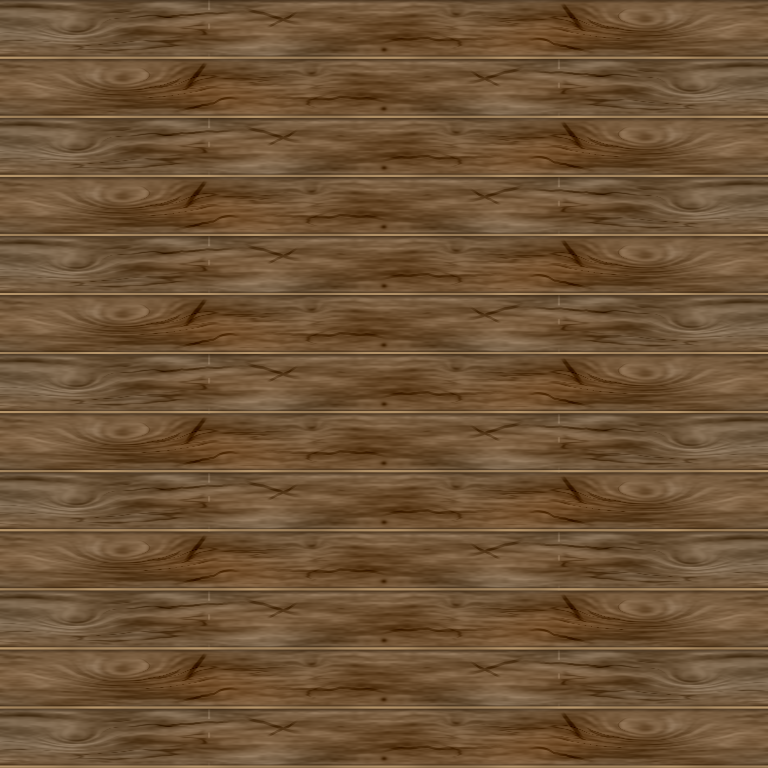
Reproduce this texture procedurally as a three.js fragment shader.

```glsl
// Thirteen weathered wood planks stacked down the canvas, every second one mirrored.
// Each plank is stretched noise sampled along a height field that knots push into
// closed rings; cracks, pale wear and a thin tan joint are laid over it.
varying vec2 vUv;

const float PLANKS = 13.0;
const vec3 WOOD = vec3(0.445, 0.343, 0.233);
const vec3 JOINT = vec3(0.72, 0.59, 0.42);
const vec3 SHADOW = vec3(0.20, 0.13, 0.06);
const vec3 RUST = vec3(0.035, -0.005, -0.035);
const vec3 ASH = vec3(0.08, 0.09, 0.10);

float hash(vec2 p) {
  p = fract(p * vec2(0.1031, 0.1137));
  p += dot(p, p.yx + 33.33);
  return fract((p.x + p.y) * p.x * 17.0 + p.y * 41.0);
}

float noise(vec2 p) {
  vec2 i = floor(p), f = fract(p);
  f = f * f * (3.0 - 2.0 * f);
  return mix(mix(hash(i), hash(i + vec2(1.0, 0.0)), f.x),
             mix(hash(i + vec2(0.0, 1.0)), hash(i + vec2(1.0, 1.0)), f.x), f.y);
}

float fbm(vec2 p) {
  float sum = 0.0, gain = 0.5;
  for (int i = 0; i < 4; i++) {
    sum += gain * noise(p);
    p = p * 2.03 + 17.3;
    gain *= 0.5;
  }
  return sum / 0.9375;
}

// Soft elliptical spot, 1 at its centre
float spot(vec2 p, vec2 centre, vec2 size) {
  vec2 d = (p - centre) / size;
  return exp(-dot(d, d));
}

// Wavering split from a to b, tapered at both ends
float crack(vec2 p, vec2 a, vec2 b, float width) {
  p.y += 0.10 * (fbm(vec2(p.x * 2.5, a.x * 7.0)) - 0.5);
  vec2 ab = b - a;
  float t = clamp(dot(p - a, ab) / dot(ab, ab), 0.0, 1.0);
  float taper = smoothstep(0.0, 0.2, t) * smoothstep(1.0, 0.6, t);
  float d = length((p - a - ab * t) * vec2(0.5, 1.0));
  return taper * (1.0 - smoothstep(width * 0.3, width, d));
}

// Dark, broken lines that follow the grain
float fissures(vec2 g) {
  float line = abs(fbm(vec2(g.x * 0.45, g.y * 5.0) + 40.0) - 0.5);
  float mask = smoothstep(0.45, 0.7, noise(vec2(g.x * 0.8, g.y * 4.0) + 9.0));
  return mask * (1.0 - smoothstep(0.0, 0.035, line));
}

vec3 plank(vec2 p) {
  // Knots bend the grain
  float eye = spot(p, vec2(1.27, 0.50), vec2(0.50, 0.17));
  float swirl = spot(p, vec2(10.9, 0.60), vec2(0.95, 0.27));
  float pin = spot(p, vec2(7.72, 0.76), vec2(0.20, 0.09));
  float level = p.y + 0.16 * (fbm(p * vec2(0.7, 1.5) + 3.0) - 0.5)
              + 0.30 * eye + 0.48 * swirl + 0.13 * pin;
  vec2 grain = vec2(p.x, level);

  // Tone from broad stains down to fine fibres
  float tone = 0.15 * (noise(p * vec2(0.9, 2.6) + 21.0) - 0.5)
             + 0.24 * (fbm(grain * vec2(0.75, 9.0)) - 0.5)
             + 0.11 * (noise(grain * vec2(2.6, 25.0) + 5.0) - 0.5)
             + 0.05 * (noise(p * vec2(9.0, 34.0)) - 0.5);
  float rings = sin(level * 62.0 + 3.0 * noise(p * vec2(2.0, 5.0)));
  tone += 0.045 * rings * clamp(eye + swirl + pin, 0.0, 1.0);

  // Knot hearts, stains and splits
  tone -= 0.13 * spot(p, vec2(1.30, 0.49), vec2(0.22, 0.07));
  tone -= 0.13 * spot(p, vec2(7.72, 0.75), vec2(0.09, 0.04));
  tone -= 0.11 * spot(p, vec2(0.40, 0.88), vec2(0.55, 0.06));
  tone -= 0.06 * spot(p, vec2(9.70, 0.75), vec2(0.35, 0.22));
  tone -= 0.20 * spot(p, vec2(6.50, 0.16), vec2(0.05, 0.035));
  float split = crack(p, vec2(4.1, 0.84), vec2(5.2, 0.58), 0.035);
  split = max(split, crack(p, vec2(4.5, 0.50), vec2(5.1, 0.80), 0.028));
  split = max(split, crack(p, vec2(6.3, 0.30), vec2(9.0, 0.36), 0.032));
  split = max(split, crack(p, vec2(9.5, 0.98), vec2(9.9, 0.45), 0.035));
  split = max(split, crack(p, vec2(8.9, 0.36), vec2(10.2, 0.10), 0.028));
  split = max(split, crack(p, vec2(2.6, 0.72), vec2(4.3, 0.80), 0.026));
  tone -= 0.13 * split + 0.10 * fissures(grain);

  // Ashen wear around the knots, rusty heartwood between them
  float wear = spot(p, vec2(1.9, 0.28), vec2(1.4, 0.17))
             + spot(p, vec2(11.1, 0.70), vec2(0.65, 0.14))
             + 0.7 * spot(p, vec2(3.0, 0.68), vec2(1.0, 0.16))
             + 0.8 * spot(p, vec2(6.2, 0.94), vec2(1.5, 0.05));
  wear *= smoothstep(0.25, 0.75, fbm(grain * vec2(1.3, 8.0) + 60.0));
  float rust = spot(p, vec2(8.9, 0.35), vec2(1.4, 0.4))
             + noise(p * vec2(0.6, 2.0) + 80.0) - 0.5;
  float scratch = (1.0 - smoothstep(0.008, 0.028, abs(p.x - 3.54)))
                * smoothstep(0.45, 0.7, noise(vec2(2.0, p.y * 9.0)));
  return WOOD + tone + ASH * wear + RUST * rust + 0.09 * scratch;
}

void main() {
  float row = vUv.y * PLANKS;
  float mirrored = mod(floor(row), 2.0);
  vec2 p = vec2(mix(vUv.x, 1.0 - vUv.x, mirrored) * PLANKS, fract(row));
  vec3 colour = plank(p);

  // Shaded plank edges and the pale joint along the bottom
  float edge = max(smoothstep(0.93, 1.0, p.y), 1.0 - smoothstep(0.04, 0.085, p.y));
  colour = mix(colour, SHADOW, 0.55 * edge);
  float joint = 1.0 - smoothstep(0.010, 0.028, abs(p.y - 0.024));
  float fade = 0.65 + 0.35 * noise(vec2(p.x * 1.5, 7.0));
  colour = mix(colour, JOINT, joint * fade);
  gl_FragColor = vec4(clamp(colour, 0.0, 1.0), 1.0);
}
```
